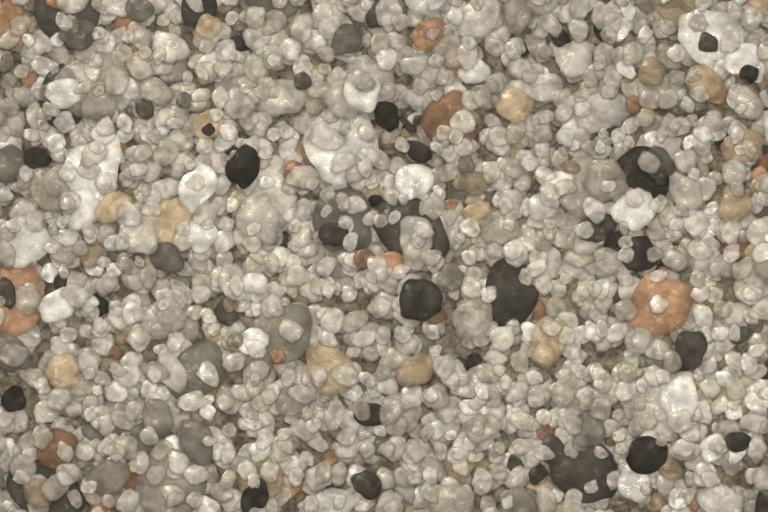
Write a WebGL 2 fragment shader that draws this texture.

```glsl
#version 300 es
precision highp float;

#define GRAIN_SIZE 0.052
#define PEBBLE_SIZE 0.150
#define EDGE_SOFTNESS 0.0024
#define SHADOW_DEPTH 0.21
#define SPECKLE_SCALE 75.0
#define SPECKLE_AMOUNT 0.34
#define GLINT_AMOUNT 0.42
#define QUARTZ_OPACITY 0.74
#define LIGHT_DIR normalize(vec3(-0.3, 0.6, 0.75))
#define GAP_COLOR vec3(0.45, 0.41, 0.34)

uniform vec2 u_resolution;
out vec4 fragColor;

vec4 hash4(vec2 p) {
  vec4 k = vec4(dot(p, vec2(127.1, 311.7)), dot(p, vec2(269.5, 183.3)),
                dot(p, vec2(419.2, 371.9)), dot(p, vec2(74.7, 246.1)));
  return fract(sin(k) * 43758.5453);
}

float hash(vec2 p) {
  return fract(sin(dot(p, vec2(127.1, 311.7))) * 43758.5453);
}

float noise(vec2 p) {
  vec2 i = floor(p), f = fract(p);
  f = f * f * (3.0 - 2.0 * f);
  return mix(mix(hash(i), hash(i + vec2(1, 0)), f.x),
             mix(hash(i + vec2(0, 1)), hash(i + vec2(1, 1)), f.x), f.y);
}

float fbm(vec2 p) {
  return 0.5 * noise(p) + 0.3 * noise(p * 2.1 + 7.3) + 0.2 * noise(p * 4.3 + 3.1);
}

// Mostly pale translucent quartz; a share of "rarity" is opaque rock. Alpha is opacity
vec4 mineral(float pick, float tone, float rarity) {
  if (pick > rarity)
    return vec4(mix(vec3(0.65, 0.605, 0.53), vec3(0.86, 0.825, 0.755), tone), QUARTZ_OPACITY);
  float kind = pick / rarity;
  float shade = 0.8 + 0.4 * tone;
  if (kind < 0.22) return vec4(vec3(0.28, 0.26, 0.23) * shade, 0.97);
  if (kind < 0.53) return vec4(vec3(0.49, 0.46, 0.40) * shade, 0.90);
  if (kind < 0.66) return vec4(vec3(0.60, 0.455, 0.34) * shade, 0.88);
  if (kind < 0.83) return vec4(0.89, 0.86, 0.79, 0.96);
  return vec4(vec3(0.67, 0.575, 0.44) * shade, 0.75);
}

// Lit, speckled surface of one grain; d is 0 at the centre and 1 at the rim
vec3 grainSurface(vec3 base, vec2 offset, vec2 p, vec2 seed, float d) {
  float speckle = fbm(p * SPECKLE_SCALE + seed);
  float patches = noise(offset * 1.8 + seed) - 0.5;
  float dome = sqrt(max(1.0 - d * d, 0.0));
  vec2 bump = 0.9 * vec2(speckle - 0.5, patches);
  vec3 normal = normalize(vec3(offset + bump, dome + 0.45));
  float light = dot(normal, LIGHT_DIR);
  vec3 color = base * (0.87 + 0.19 * light);
  color *= 1.0 + SPECKLE_AMOUNT * (speckle - 0.5) + 0.26 * patches;
  color *= 1.0 - 0.10 * smoothstep(0.75, 1.0, d);
  // Wet highlight and small facet sparkles
  float glint = pow(max(light, 0.0), 34.0) * smoothstep(0.45, 0.72, speckle);
  glint += 0.5 * smoothstep(0.68, 0.80, speckle) * dome;
  return color + GLINT_AMOUNT * glint * (0.15 + 0.8 * base);
}

// One layer of jittered grains, painted in a fixed row order
void scatter(inout vec3 color, vec2 p, float size, float density, float rarity, float layer) {
  vec2 home = floor(p / size);
  for (int j = -1; j <= 1; j++)
  for (int i = -1; i <= 1; i++) {
    vec2 cell = home + vec2(i, j);
    vec4 place = hash4(cell + layer * 17.3);
    if (place.w > density) continue;
    vec4 look = hash4(cell + layer * 17.3 + 51.7);
    float radius = size * mix(0.30, 0.50, place.z);
    vec2 offset = (p - (cell + 0.1 + 0.8 * place.xy) * size) / radius;

    // Rotated, stretched outline with irregular corners
    float turn = 6.2832 * look.x;
    vec2 q = mat2(cos(turn), -sin(turn), sin(turn), cos(turn)) * offset;
    float stretch = mix(1.0, 1.25, look.y);
    q *= vec2(1.0 / stretch, stretch);
    float angle = atan(q.y, q.x);
    float rim = 1.0 + 0.05 * sin(3.0 * angle + 40.0 * look.z)
              + 0.04 * sin(4.0 * angle + 70.0 * look.w)
              + 0.18 * (noise(q * 2.2 + 30.0 * look.zw) - 0.5);
    float d = length(q) / rim;
    if (d > 1.35) continue;

    // Contact shadow, deepest below the grain
    float shadow = 1.0 - smoothstep(0.92, 1.35, d);
    float below = clamp(0.6 - 0.4 * offset.y, 0.0, 1.0);
    float outside = smoothstep(0.80, 1.0, d);
    color *= 1.0 - SHADOW_DEPTH * shadow * below * outside;

    float soft = EDGE_SOFTNESS / radius;
    float cover = 1.0 - smoothstep(1.0 - soft, 1.0 + soft, d);
    if (cover <= 0.0) continue;
    vec4 base = mineral(look.z, look.w, rarity);
    vec3 surface = grainSurface(base.rgb, offset, p, 60.0 * look.xy, d);
    color = mix(color, surface, cover * base.a);
  }
}

void main() {
  vec2 p = gl_FragCoord.xy / u_resolution.y;
  vec3 color = GAP_COLOR * (0.5 + fbm(p * SPECKLE_SCALE));

  // Bed of fine grains
  scatter(color, p, GRAIN_SIZE * 1.5, 0.98, 0.30, 1.0);
  scatter(color, p, GRAIN_SIZE * 0.8, 0.85, 0.16, 8.0);
  scatter(color, p, GRAIN_SIZE, 0.88, 0.12, 2.0);

  // Pebbles, half sunk among looser grains
  scatter(color, p, PEBBLE_SIZE, 0.36, 0.78, 4.0);
  scatter(color, p, GRAIN_SIZE * 0.9, 0.42, 0.08, 3.0);
  scatter(color, p, PEBBLE_SIZE * 0.58, 0.44, 0.58, 5.0);
  scatter(color, p, GRAIN_SIZE, 0.32, 0.07, 6.0);
  scatter(color, p, GRAIN_SIZE * 0.7, 0.16, 0.06, 7.0);

  // Broad drift of tone across the bed
  color *= 0.93 + 0.14 * noise(p * 4.0);
  fragColor = vec4(clamp(color, 0.0, 1.0), 1.0);
}
```
